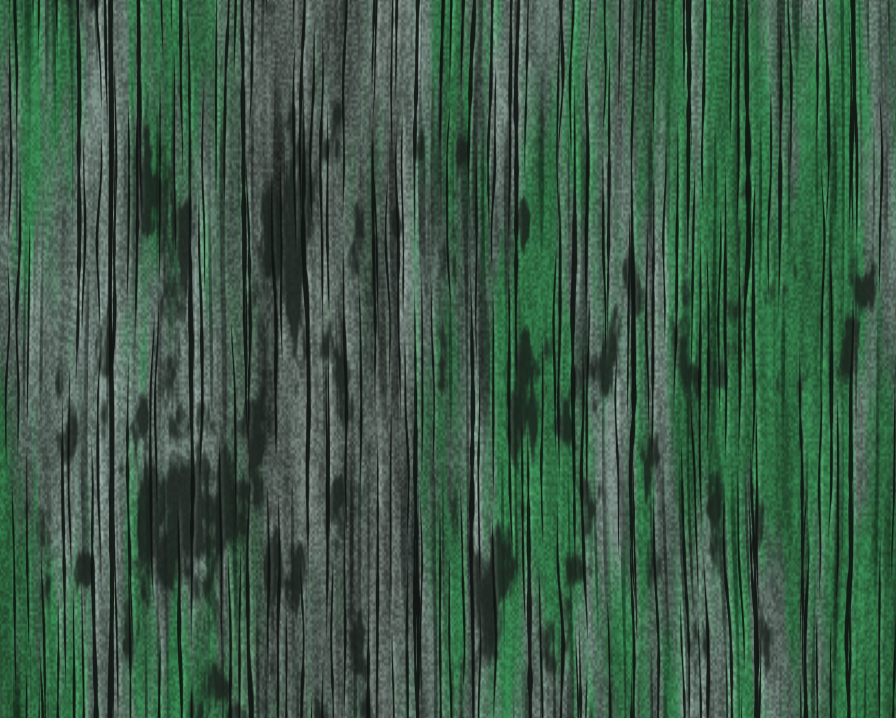
Give the GLSL for this texture, as a WebGL 2 fragment shader.

```glsl
#version 300 es
precision highp float;

uniform vec2 u_resolution;
out vec4 fragColor;

const vec3 GREY_LIGHT = vec3(0.47, 0.55, 0.52);
const vec3 GREY_DARK = vec3(0.24, 0.29, 0.265);
const vec3 PAINT_BRIGHT = vec3(0.21, 0.52, 0.31);
const vec3 PAINT_DARK = vec3(0.14, 0.31, 0.19);
const vec3 BARE_WOOD = vec3(0.32, 0.345, 0.33);
const vec3 CRACK_COLOR = vec3(0.055, 0.075, 0.065);
const vec3 STAIN_COLOR = vec3(0.10, 0.13, 0.11);

const float SEAM_X = 0.573;       // edge between bare and painted boards
const float SPLIT_X = 0.155;      // the one full-height split
const float SPLIT_WIDTH = 0.0035;
const float BEND = 0.014;
const float CRACK_WOBBLE = 0.006;
const float SPECK_AMOUNT = 0.20;
const int CRACK_LAYERS = 3;

float hash(vec2 p) {
    return fract(sin(dot(p, vec2(127.1, 311.7))) * 43758.5);
}

float noise(vec2 p) {
    vec2 i = floor(p), f = fract(p);
    f = f * f * (3.0 - 2.0 * f);
    return mix(mix(hash(i), hash(i + vec2(1, 0)), f.x),
               mix(hash(i + vec2(0, 1)), hash(i + vec2(1, 1)), f.x), f.y);
}

// Layered noise, centred on zero
float streaks(vec2 p) {
    float sum = 0.0, gain = 0.5;
    for (int i = 0; i < 4; i++) {
        sum += gain * (noise(p) - 0.5);
        p = p * vec2(2.1, 1.9) + 17.3;
        gain *= 0.55;
    }
    return sum;
}

// x: dark line, y: pale lip along its right side
vec2 crackLine(float d, float halfWidth, float taper, float pixel) {
    float w = halfWidth * taper;
    float line = 1.0 - smoothstep(w - 0.7 * pixel, w + 0.7 * pixel, abs(d));
    float lip = smoothstep(w, w + 0.002, d) * (1.0 - smoothstep(w + 0.002, w + 0.007, d));
    return vec2(line, lip) * smoothstep(0.0, 0.5, taper);
}

// Tapered cracks, one candidate per column and row
vec2 crackLayer(vec2 p, float columns, float len, float halfWidth, float share, float pixel) {
    float column = floor(p.x * columns);
    float along = p.y / len + hash(vec2(column, columns));
    vec2 id = vec2(column + columns * 3.0, floor(along));
    float t = fract(along);
    float center = (column + mix(0.3, 0.7, hash(id + 5.1))) / columns;
    center += CRACK_WOBBLE * (noise(vec2(p.y * 9.0, id.x * 3.7)) - 0.5);
    float present = step(hash(id + 9.4), share);
    float rough = 0.65 + 0.7 * noise(vec2(p.y * 38.0, id.x));
    return present * crackLine(p.x - center, halfWidth * rough, 4.0 * t * (1.0 - t), pixel);
}

void main() {
    vec2 p = gl_FragCoord.xy / u_resolution.y;
    float pixel = 1.0 / u_resolution.y;
    vec2 q = p + vec2(BEND * (noise(p * vec2(6.0, 2.6)) - 0.5), 0.0);

    // Grain from wide bands to fibres
    float broad = streaks(q * vec2(8.0, 1.7) + 2.0);
    float band = streaks(q * vec2(27.0, 2.6) + 31.0);
    float shade = streaks(q * vec2(21.0, 3.2) + 67.0);
    float fiber = streaks(q * vec2(105.0, 6.0) + 11.0);
    float speck = noise(p * vec2(330.0, 240.0)) - 0.5;

    // Board regions
    float painted = smoothstep(SEAM_X - 0.02, SEAM_X + 0.01, q.x);
    float bare = smoothstep(0.25, 0.38, q.x) * (1.0 - painted);

    // Paint worn down to grey wood
    float cover = 1.1 * broad + 1.0 * band + 0.5 * fiber + mix(-0.07, 0.07, painted) - 0.05 * bare;
    float paint = smoothstep(-0.20, 0.24, cover);
    float tone = clamp(0.53 + 1.0 * shade + 1.1 * fiber - 0.4 * broad + 0.4 * speck, 0.0, 1.0);
    vec3 color = mix(mix(GREY_DARK, GREY_LIGHT, tone), mix(PAINT_DARK, PAINT_BRIGHT, tone), paint);
    color = mix(color, BARE_WOOD * (0.55 + 0.75 * tone), 0.55 * bare);
    color *= 1.0 + SPECK_AMOUNT * speck;

    // Thin dark fibres
    float thread = noise(q * vec2(165.0, 4.0) + 41.0);
    color *= 1.0 - 0.42 * smoothstep(0.66, 0.92, thread);

    // Ragged damp stains
    vec2 damp = (p - vec2(1.19, 0.5)) / vec2(0.035, 0.24);
    float gate = 0.7 * streaks(p * vec2(5.0, 3.0) + 83.0) + 0.06 * bare + 0.17 * exp(-dot(damp, damp));
    float blot = streaks(q * vec2(34.0, 10.0) + 53.0) + gate;
    color = mix(color, STAIN_COLOR, 0.85 * smoothstep(0.17, 0.33, blot));

    // Cracks, finer and shorter with each layer
    vec2 crack = vec2(0.0);
    for (int i = 0; i < CRACK_LAYERS; i++) {
        float k = float(i);
        crack = max(crack, crackLayer(q, 13.0 + 17.0 * k, 0.75 / (1.0 + 0.7 * k),
                                      0.0029 / (1.0 + 0.5 * k), 0.68 - 0.08 * k, pixel));
    }
    float splitCenter = SPLIT_X + 0.005 * (noise(vec2(p.y * 5.0, 3.0)) - 0.5);
    float splitTaper = 0.6 + 0.5 * noise(vec2(p.y * 7.0, 8.0));
    crack = max(crack, crackLine(p.x - splitCenter, SPLIT_WIDTH, splitTaper, pixel));
    color += 0.07 * crack.y * (0.5 + tone);
    color = mix(color, CRACK_COLOR, 0.92 * crack.x);

    fragColor = vec4(clamp(color, 0.0, 1.0), 1.0);
}
```
